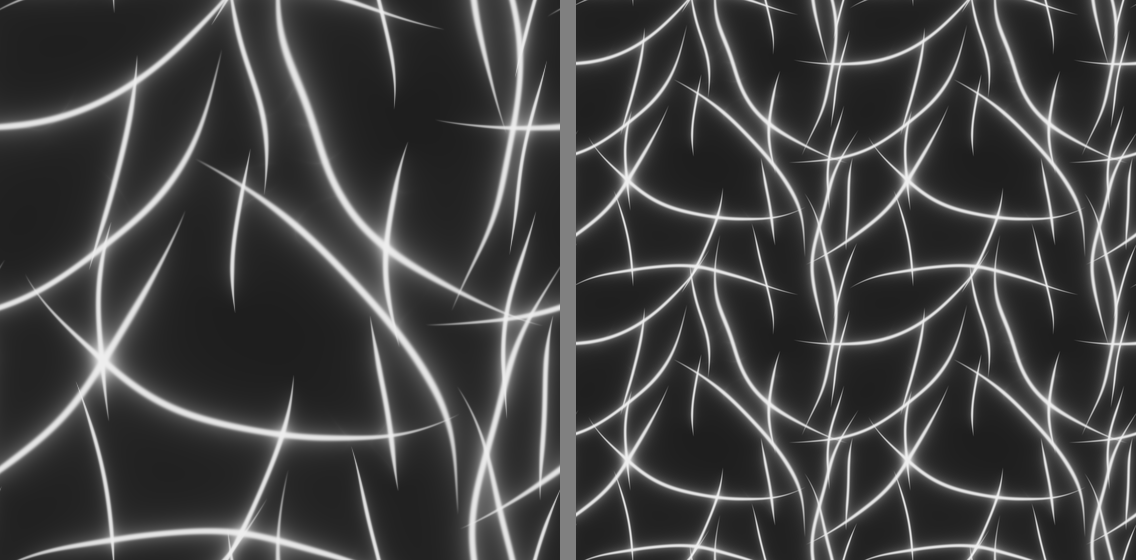
Left, the tile; right, the same tile 2 across and 2 down.
Reproduce this background procedurally as a three.js fragment shader.

```glsl
// Tapered glowing strands crossing on a charcoal ground, seamless on all sides.
varying vec2 vUv;

const int STRANDS = 22;
const float LONG_STRANDS = 9.0;
const float GROUND = 0.115;
const float PEAK = 0.935;

float hash(float n, float seed) {
  return fract(sin(n * 12.9898 + seed * 78.233) * 4375.85);
}

// Unit gradient of a lattice cell, wrapped to the period.
vec2 gradient(vec2 cell, float period) {
  cell = mod(cell, period);
  float a = 6.2832 * hash(cell.x + 0.37, cell.y + 0.71);
  return vec2(cos(a), sin(a));
}

// Gradient noise with a whole number of cells across the tile.
float noise(vec2 uv, float period) {
  vec2 p = uv * period;
  vec2 i = floor(p);
  vec2 f = p - i;
  vec2 u = f * f * f * (f * (f * 6.0 - 15.0) + 10.0);
  vec2 e = vec2(1.0, 0.0);
  float a = dot(gradient(i, period), f);
  float b = dot(gradient(i + e.xy, period), f - e.xy);
  float c = dot(gradient(i + e.yx, period), f - e.yx);
  float d = dot(gradient(i + e.xx, period), f - e.xx);
  return mix(mix(a, b, u.x), mix(c, d, u.x), u.y);
}

// Shortest offset between two points on the repeating tile.
vec2 wrapOffset(vec2 p, vec2 center) {
  vec2 d = p - center;
  return d - floor(d + 0.5);
}

// Light of one bent strand: x = core, y = close halo, z = wide halo.
vec3 strand(vec2 d, float angle, float halfLength, float bend, float twist, float width) {
  vec2 axis = vec2(cos(angle), sin(angle));
  float x = dot(d, axis);
  float y = dot(d, vec2(-axis.y, axis.x));
  float curve = bend * (x * x - 0.4 * halfLength * halfLength) + twist * x * x * x;
  float slope = 2.0 * bend * x + 3.0 * twist * x * x;
  float dist = abs(y - curve) / sqrt(1.0 + slope * slope);

  // Thin and fade towards both tips and before the wrap border.
  float along = abs(x) / halfLength;
  float taper = 1.0 - smoothstep(0.4, 1.0, along);
  float border = 1.0 - smoothstep(0.42, 0.5, max(abs(d.x), abs(d.y)));
  float w = width * (0.35 + 0.65 * taper);
  float core = exp(-dist * dist / (w * w));
  float reach = width / 0.0045;
  float halo = exp(-dist / (0.014 * reach)) * reach;
  float wide = exp(-dist / 0.045) * reach;
  return vec3(core * sqrt(taper), halo * taper, wide * taper) * border;
}

// Scattered strand: long sweeping arcs first, then short upright ones.
vec3 scatteredStrand(vec2 p, float id) {
  vec2 center = fract(vec2(0.7549, 0.5698) * id + vec2(0.12, 0.31));
  float isLong = 1.0 - step(LONG_STRANDS, id);
  float lean = 1.45 + 0.7 * (hash(id, 1.0) - 0.5);
  float angle = mix(lean, 6.2832 * fract(id * 0.618 + 0.13), isLong);
  float halfLength = mix(0.13, 0.37, isLong) + 0.08 * hash(id, 2.0);
  float side = hash(id, 3.0) < 0.5 ? -1.0 : 1.0;
  float bend = side * mix(0.35, 0.75, isLong) * (0.7 + 0.7 * hash(id, 4.0));
  float twist = 1.4 * (hash(id, 5.0) - 0.5);
  float width = mix(0.0027, 0.0042, isLong) + 0.0011 * hash(id, 6.0);
  return strand(wrapOffset(p, center), angle, halfLength, bend, twist, width);
}

void main() {
  // Gentle bending of the whole tile.
  vec2 sway = vec2(noise(vUv, 3.0), noise(vUv + 0.43, 3.0));
  vec2 p = vUv + 0.035 * sway;

  vec3 sum = vec3(0.0);
  float haloSquares = 0.0;
  for (int i = 0; i < STRANDS; i++) {
    vec3 s = scatteredStrand(p, float(i));
    sum += s;
    haloSquares += s.y * s.y;
  }

  // Overlapping halos flare where strands cross.
  float flare = max(sum.y * sum.y - haloSquares, 0.0);

  // Faint smoky filaments close to the light.
  vec2 curl = vUv + 0.04 * vec2(noise(vUv, 9.0), noise(vUv + 0.29, 9.0));
  float filament = exp(-30.0 * abs(noise(curl, 7.0)));
  float smoke = filament * smoothstep(0.0, 0.3, noise(vUv + 0.61, 5.0));

  float light = 2.6 * sum.x + 0.40 * sum.y + 0.06 * sum.z;
  light += 0.75 * flare + 0.12 * smoke * min(sum.y, 1.0);
  float shade = mix(GROUND, PEAK, 1.0 - exp(-light));
  gl_FragColor = vec4(vec3(shade), 1.0);
}
```
